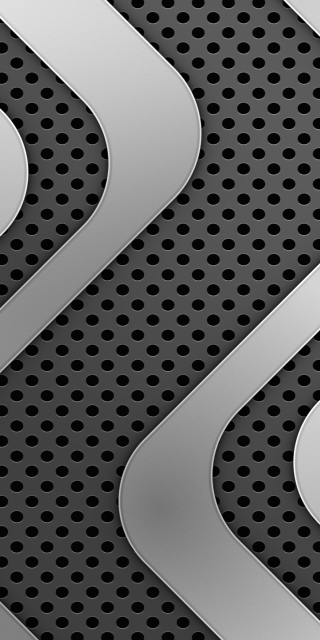
A Shadertoy shader for this background:

```glsl
float gradientDot(vec2 cell, vec2 offset) {
    float angle = 6.2832 * fract(sin(dot(cell, vec2(127.1, 311.7))) * 43758.5);
    return dot(vec2(cos(angle), sin(angle)), offset);
}

float gradientNoise(vec2 p) {
    vec2 i = floor(p), f = fract(p);
    vec2 u = f * f * (3.0 - 2.0 * f);
    vec2 e = vec2(1.0, 0.0);
    return mix(mix(gradientDot(i, f), gradientDot(i + e, f - e), u.x),
               mix(gradientDot(i + e.yx, f - e.yx), gradientDot(i + 1.0, f - 1.0), u.x), u.y);
}

// Right-angled wedge with a round tip, pointing along +x or -x
float wedge(vec2 p, vec2 centre, float side, float radius) {
    p -= centre;
    p.x *= side;
    vec2 q = vec2(p.x + p.y, p.x - p.y) * 0.7071;
    return length(max(q, 0.0)) + min(max(q.x, q.y), 0.0) - radius;
}

// Dark sheet with staggered punched holes
float perforatedSheet(vec2 p, float pixel) {
    float tone = 0.25 + 0.11 * smoothstep(0.5, 2.6, p.x + p.y);
    const float pitch = 0.0945;
    vec2 q = (p - vec2(0.4305, 1.236)) / pitch;
    vec2 even = q - round(q), odd = fract(q) - 0.5;
    vec2 cell = dot(even, even) < dot(odd, odd) ? even : odd;
    float d = (length(cell * vec2(0.94, 1.06)) - 0.198) * pitch;

    // Lit lip above and below each hole
    float lip = exp(-pow((d - 0.001) / 0.0022, 2.0));
    float facing = smoothstep(0.08, 0.2, abs(cell.y));
    tone += lip * facing * (cell.y < 0.0 ? 0.2 : 0.1);
    return mix(0.015, tone, smoothstep(-pixel, pixel, d));
}

// Raised plate: soft shadow, body, bevel and bright rim
float addPlate(float base, float d, float tone, float pixel) {
    float outside = max(d, 0.0);
    base *= 1.0 - 0.5 * exp(-outside / 0.012) - 0.15 * exp(-outside / 0.05);
    tone -= 0.09 * exp(-pow((d + 0.009) / 0.004, 2.0));
    tone += 0.2 * exp(-pow((d + 0.003) / 0.0025, 2.0));
    return mix(tone, base, smoothstep(-pixel, pixel, d));
}

void mainImage(out vec4 fragColor, in vec2 fragCoord) {
    vec2 p = fragCoord / iResolution.x;
    float pixel = 0.75 / iResolution.x;
    float tone = perforatedSheet(p, pixel);
    float grain = 0.012 * gradientNoise(p * vec2(60.0, 240.0));

    // Upper chevron
    float upper = max(wedge(p, vec2(0.341, 1.583), 1.0, 0.289),
                      -wedge(p, vec2(0.0625, 1.49), 1.0, 0.276));
    float upperTone = 0.55 + 0.33 * smoothstep(0.95, 2.05, p.y) - 0.1 * p.x;
    tone = addPlate(tone, upper, upperTone + grain, pixel);

    // Lower chevron
    float lower = max(wedge(p, vec2(0.643, 0.435), -1.0, 0.273),
                      -wedge(p, vec2(0.9505, 0.514), -1.0, 0.286));
    float lowerTone = 0.46 + 0.44 * min(distance(p, vec2(0.5, 0.41)), 0.85);
    tone = addPlate(tone, lower, lowerTone + grain, pixel);

    // Side discs
    float leftDisc = distance(p, vec2(-0.182, 1.461)) - 0.271;
    tone = addPlate(tone, leftDisc, 0.76 + 0.3 * (p.y - 1.461) + grain, pixel);
    float rightDisc = distance(p, vec2(1.1875, 0.555)) - 0.271;
    tone = addPlate(tone, rightDisc, 0.77 + 0.25 * (p.y - 0.555) + grain, pixel);

    // Corner plates
    float diagonal = p.x + p.y;
    tone = addPlate(tone, (2.885 - diagonal) * 0.7071, 0.81 + grain, pixel);
    tone = addPlate(tone, (diagonal - 0.122) * 0.7071, 0.5 + grain, pixel);

    fragColor = vec4(vec3(clamp(tone, 0.0, 1.0)), 1.0);
}
```
